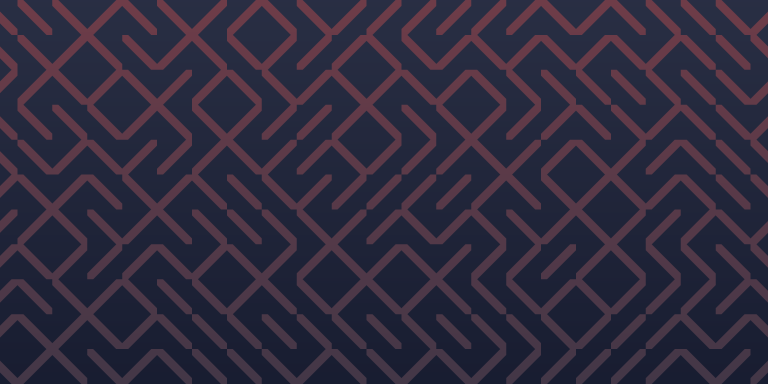
A Shadertoy shader for this pattern:

```glsl
// Random diagonal maze of flat-ended strokes over a vertical dusk gradient.

const float ROWS = 11.0;          // maze cells over the canvas height
const float HALF_WIDTH = 0.12;    // half stroke width, in cells
const float RISING_SHARE = 0.48;  // share of cells whose stroke rises to the right
const uint SEED = 37u;
const int SUBSAMPLES = 4;         // samples per pixel side for edge smoothing

const vec3 GROUND_BOTTOM = vec3(0.094, 0.112, 0.190);
const vec3 GROUND_TOP    = vec3(0.160, 0.182, 0.265);
const vec3 STROKE_BOTTOM = vec3(0.262, 0.215, 0.280);
const vec3 STROKE_TOP    = vec3(0.432, 0.235, 0.282);

// Integer hash of a cell, 0 to 1
float hashCell(ivec2 cell) {
    uint h = uint(cell.x) * 1597u + uint(cell.y) * 51749u + SEED * 7919u;
    h = (h ^ (h >> 16)) * 73244475u;
    h = (h ^ (h >> 16)) * 73244475u;
    h ^= h >> 16;
    return float(h & 65535u) / 65536.0;
}

// Coverage of the diagonal stroke, clipped to its own cell
float mazeStroke(vec2 p, float blur) {
    vec2 local = fract(p) - 0.5;
    float slope = hashCell(ivec2(floor(p))) < RISING_SHARE ? 1.0 : -1.0;
    float dist = abs(local.y - slope * local.x) * inversesqrt(2.0) - HALF_WIDTH;
    return 1.0 - smoothstep(-blur, blur, dist);
}

void mainImage(out vec4 fragColor, in vec2 fragCoord) {
    float pixel = ROWS / iResolution.y;
    float subpixel = pixel / float(SUBSAMPLES);

    // One cell sits at the canvas centre
    vec2 p = (fragCoord - 0.5 * iResolution.xy) * pixel + 0.5;

    // Average over the pixel, so the clipped ends are smooth too
    float coverage = 0.0;
    for (int j = 0; j < SUBSAMPLES; j++) {
        for (int i = 0; i < SUBSAMPLES; i++) {
            vec2 offset = (vec2(i, j) + 0.5) * subpixel - 0.5 * pixel;
            coverage += mazeStroke(p + offset, subpixel);
        }
    }
    coverage /= float(SUBSAMPLES * SUBSAMPLES);

    // Both layers fade with height
    float height = fragCoord.y / iResolution.y;
    vec3 ground = mix(GROUND_BOTTOM, GROUND_TOP, height);
    vec3 stroke = mix(STROKE_BOTTOM, STROKE_TOP, height);
    fragColor = vec4(mix(ground, stroke, coverage), 1.0);
}
```
